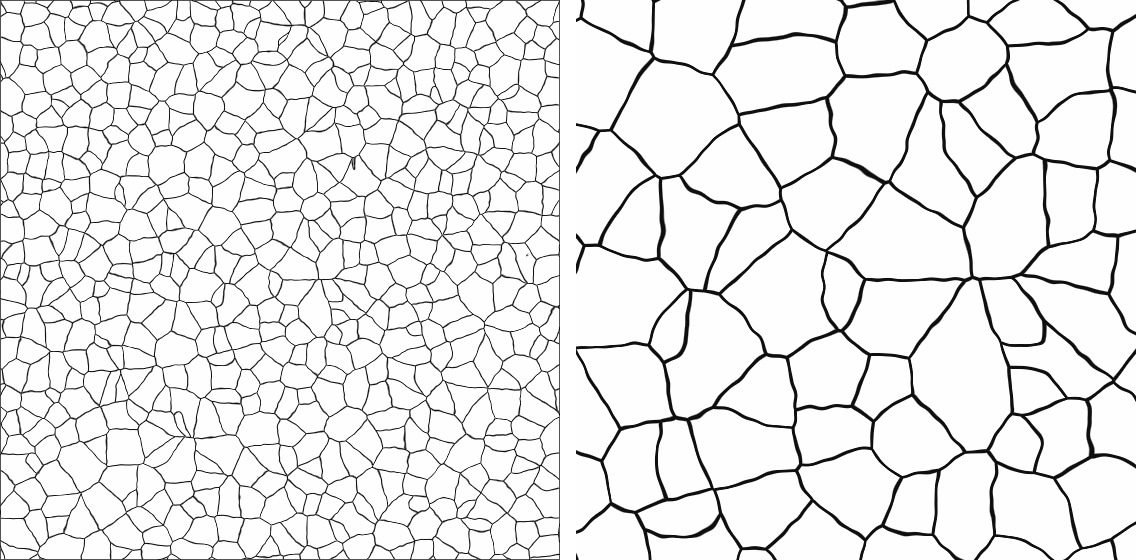
Left: the whole. Right: its middle third, enlarged.
Reproduce this pattern procedurally as a Shadertoy shader.

```glsl
// Polycrystal grain boundaries: thin dark outlines of irregular grains on white.
// Jittered sites with random radii form an additively weighted Voronoi diagram,
// whose gently curved borders are roughened by a small noise warp.

const float GRID = 26.0;          // site cells per canvas height
const float LINE_WIDTH = 0.00195; // boundary width in canvas units

vec3 hash3(vec2 p) {
    vec3 q = fract(p.xyx * vec3(0.1031, 0.1030, 0.0973));
    q += dot(q, q.yxz + 33.33);
    return fract((q.xxy + q.yzz) * q.zyx);
}

// Smooth two-channel value noise, centred on zero
vec2 noise2(vec2 p) {
    vec2 cell = floor(p), f = fract(p);
    f = f * f * (3.0 - 2.0 * f);
    vec2 low  = mix(hash3(cell).xy, hash3(cell + vec2(1, 0)).xy, f.x);
    vec2 high = mix(hash3(cell + vec2(0, 1)).xy, hash3(cell + vec2(1, 1)).xy, f.x);
    return mix(low, high, f.y) - 0.5;
}

// Grain seed of a grid cell: position in xy, radius in z.
// Some seeds are absent, more of them low down, so grains coarsen there.
vec3 grainSeed(vec2 cell) {
    vec3 h = hash3(cell + 71.0);
    float absentShare = mix(0.28, 0.06, clamp(cell.y / GRID, 0.0, 1.0));
    float present = step(absentShare, h.z);
    float radius = 0.36 * hash3(cell + 213.0).x;
    return vec3(cell + 0.04 + 0.92 * h.xy, mix(-9.0, radius, present));
}

// Distance from p (grid units) to the closest boundary between two grains
float boundaryDistance(vec2 p) {
    vec2 home = floor(p);
    float nearest = 1e3;
    vec2 owner = home, ownerDir = vec2(0);

    // Find the grain that owns this point
    for (int j = -2; j <= 2; j++)
    for (int i = -2; i <= 2; i++) {
        vec2 cell = home + vec2(i, j);
        vec3 seed = grainSeed(cell);
        vec2 offset = p - seed.xy;
        float d = length(offset) - seed.z;
        if (d < nearest) {
            nearest = d;
            owner = cell;
            ownerDir = offset / max(length(offset), 1e-4);
        }
    }

    // Difference to each rival, divided by its gradient
    float edge = 1e3;
    for (int j = -2; j <= 2; j++)
    for (int i = -2; i <= 2; i++) {
        vec2 cell = home + vec2(i, j);
        if (cell == owner) continue;
        vec3 seed = grainSeed(cell);
        vec2 offset = p - seed.xy;
        float len = max(length(offset), 1e-4);
        float slope = length(offset / len - ownerDir);
        edge = min(edge, (len - seed.z - nearest) / max(slope, 0.05));
    }
    return edge;
}

void mainImage(out vec4 fragColor, in vec2 fragCoord) {
    float pixel = 1.0 / iResolution.y;
    vec2 uv = fragCoord * pixel;
    vec2 size = iResolution.xy * pixel;

    // Broad bends plus fine roughness along the boundaries
    vec2 warped = uv + 0.007 * noise2(uv * 38.0) + 0.0022 * noise2(uv * 125.0 + 40.0);
    float d = boundaryDistance(warped * GRID) / GRID;
    float ink = clamp(0.5 + (0.5 * LINE_WIDTH - d) / pixel, 0.0, 1.0);

    // Thin frame along the canvas edge
    vec2 margin = min(uv, size - uv);
    float frame = clamp(0.5 + (0.0015 - min(margin.x, margin.y)) / pixel, 0.0, 1.0);
    ink = max(ink, 0.85 * frame);

    vec3 paper = vec3(0.995), inkColor = vec3(0.06);
    fragColor = vec4(mix(paper, inkColor, ink), 1.0);
}
```
